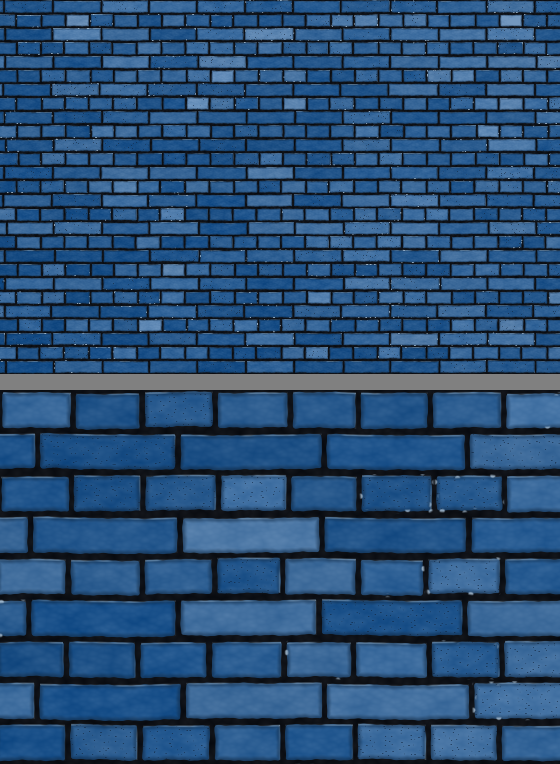
Top: the whole. Bottom: its middle third, enlarged.
Write a Shadertoy shader that draws this texture.

```glsl
float hash(vec2 p) {
    vec3 q = fract(p.xyx * vec3(0.1031, 0.1030, 0.0973) + 0.37);
    q += dot(q, q.yzx + 33.33);
    return fract((q.x + q.y) * q.z);
}

// Distance to the nearest scattered point
float cellular(vec2 p) {
    vec2 cell = floor(p);
    float nearest = 2.0;
    for (int y = -1; y <= 1; y++)
    for (int x = -1; x <= 1; x++) {
        vec2 c = cell + vec2(x, y);
        vec2 point = c + vec2(hash(c), hash(c + 71.3));
        nearest = min(nearest, length(p - point));
    }
    return nearest;
}

float ripple(vec2 p) {
    return sin(p.x * 2.1 + sin(p.y * 1.7)) * 0.5
         + sin(p.x * 4.7 - p.y * 3.1 + 1.3) * 0.3
         + sin(p.x * 9.3 + p.y * 6.1) * 0.2;
}

// Position of a vertical joint, slightly irregular
float jointAt(float i, float row, float pitch, float offset) {
    return offset + pitch * i + (hash(vec2(i + 50.0, row + 9.0)) - 0.5) * 0.16;
}

void mainImage(out vec4 fragColor, in vec2 fragCoord) {
    const float rows = 27.0;
    float px = rows / iResolution.y;
    vec2 uv = fragCoord / iResolution.xy;
    vec2 p = fragCoord * px;
    p.y += 0.025 * ripple(vec2(p.x * 0.4, floor(p.y) * 2.0));

    // Alternating courses: stretchers, then headers centred on their joints
    float row = floor(p.y);
    bool header = mod(row, 2.0) > 0.5;
    float pitch = header ? 1.74 : 3.48;
    float offset = (header ? 1.22 : 0.34) + (hash(vec2(row, 4.0)) - 0.5) * 0.16;
    float i = floor((p.x - offset) / pitch);
    if (p.x < jointAt(i, row, pitch, offset)) i -= 1.0;
    else if (p.x >= jointAt(i + 1.0, row, pitch, offset)) i += 1.0;
    float left = jointAt(i, row, pitch, offset);
    float right = jointAt(i + 1.0, row, pitch, offset);
    vec2 id = vec2(i + 20.0, row + 3.0);
    float seed = hash(id);

    // Rounded brick with a ragged outline
    vec2 local = p - vec2((left + right) * 0.5, row + 0.51 + (seed - 0.5) * 0.04);
    vec2 halfSize = vec2((right - left) * 0.5 - 0.065, 0.41 + 0.02 * hash(id + 5.0));
    vec2 q = abs(local) - halfSize + 0.06;
    float d = length(max(q, 0.0)) + min(max(q.x, q.y), 0.0) - 0.06;
    d += 0.018 * ripple(p * 3.1 + seed * 9.0);
    float brick = smoothstep(px * 0.6, -px * 0.6, d);

    // Brick tone: individual shade, streaks, pits and a few pale headers
    float tone = 0.04 + 0.5 * pow(hash(id + 17.0), 1.8);
    tone += 0.12 * (uv.x + uv.y - 1.0);
    if (header && hash(id + 31.0) > 0.93) tone += 0.45;
    else if (hash(id + 43.0) > 0.9) tone += 0.25;
    float patches = cellular(p * vec2(1.3, 2.4) + seed * 20.0);
    float grain = cellular(p * vec2(5.0, 8.0));
    tone += 0.2 * (0.5 - patches) + 0.06 * ripple(p * vec2(1.5, 5.0) + seed * 30.0);
    tone += 0.12 * (0.45 - grain);
    vec3 face = mix(vec3(0.09, 0.30, 0.52), vec3(0.42, 0.57, 0.73), clamp(tone, -0.12, 1.1));
    face *= 0.97 + 0.06 * hash(id + 61.0);
    face = mix(face, vec3(0.06, 0.16, 0.27), 0.55 * smoothstep(-0.13, 0.0, d));
    face = mix(face, vec3(0.05, 0.13, 0.23), 0.6 * smoothstep(0.13, 0.04, grain) * step(0.6, seed));

    // Dark mortar with sparse crumbs
    vec3 mortar = vec3(0.025, 0.035, 0.055) + 0.05 * (1.0 - cellular(p * 4.0));
    vec3 color = mix(mortar, face, brick);

    // Broken pale rims along the top and right edges
    float rimWidth = max(0.04, px * 0.55);
    float topRim = smoothstep(rimWidth, 0.0, abs(local.y - halfSize.y + 0.01))
                 * step(abs(local.x), halfSize.x);
    float sideRim = smoothstep(rimWidth, 0.0, abs(local.x - halfSize.x + 0.01))
                  * step(abs(local.y), halfSize.y);
    float worn = smoothstep(0.0, 0.8, ripple(p * 1.3 + seed * 12.0) + 0.25);
    float corner = smoothstep(0.5, 0.0, length((uv - vec2(0.0, 1.0)) * vec2(1.0, 2.5)));
    float rim = topRim * (0.15 + 0.4 * worn + 0.45 * corner) + sideRim * 0.4 * worn * seed;
    color = mix(color, vec3(0.52, 0.65, 0.77), clamp(rim, 0.0, 0.85));

    // Chips of light debris near the joints
    float chip = smoothstep(0.2, 0.08, cellular(p * 2.3 + 40.0))
               * smoothstep(0.07, 0.0, abs(d)) * step(0.72, hash(id + 83.0));
    color = mix(color, vec3(0.68, 0.77, 0.85), 0.8 * chip);

    fragColor = vec4(color, 1.0);
}
```
